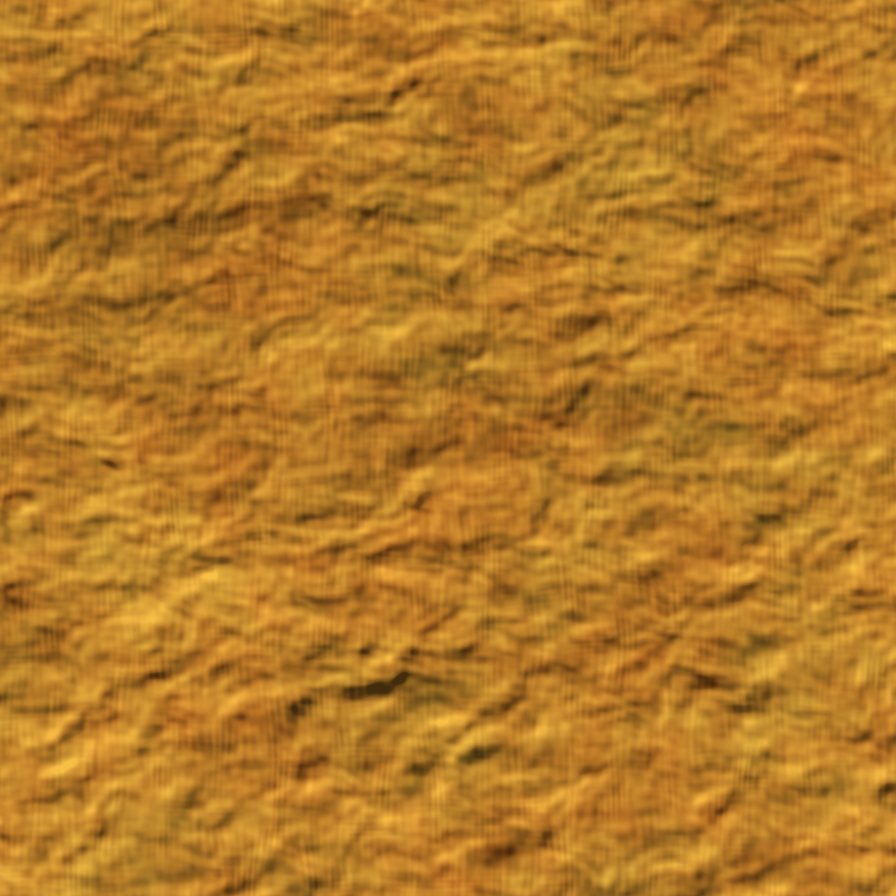
This texture is drawn by a three.js fragment shader. Its source:

```glsl
// Rough golden ochre cloth-like surface: wrinkled relief lit from the upper left, with a fine weave.
varying vec2 vUv;

const float TAU = 6.2831853;
const float THREADS = 128.0;
const vec2 TO_LIGHT = vec2(-0.0045, 0.0075);

const vec3 CREASE_BROWN = vec3(0.38, 0.24, 0.07);
const vec3 OCHRE = vec3(0.715, 0.475, 0.152);
const vec3 PALE_GOLD = vec3(0.94, 0.70, 0.25);
const vec3 YELLOW_SHIFT = vec3(-0.008, 0.05, 0.02);

vec2 gradientAt(vec2 cell) {
  vec3 q = fract(vec3(cell.xyx) * vec3(0.1031, 0.1030, 0.0973));
  q += dot(q, q.yzx + 33.33);
  float angle = TAU * fract((q.x + q.y) * q.z);
  return vec2(cos(angle), sin(angle));
}

// Gradient noise, roughly -0.7 to 0.7
float noise(vec2 p) {
  vec2 i = floor(p);
  vec2 f = p - i;
  vec2 u = f * f * f * (f * (f * 6.0 - 15.0) + 10.0);
  float a = dot(gradientAt(i), f);
  float b = dot(gradientAt(i + vec2(1.0, 0.0)), f - vec2(1.0, 0.0));
  float c = dot(gradientAt(i + vec2(0.0, 1.0)), f - vec2(0.0, 1.0));
  float d = dot(gradientAt(i + vec2(1.0, 1.0)), f - vec2(1.0, 1.0));
  return mix(mix(a, b, u.x), mix(c, d, u.x), u.y);
}

vec2 rotate(vec2 p, float angle) {
  float c = cos(angle);
  float s = sin(angle);
  return vec2(c * p.x + s * p.y, c * p.y - s * p.x);
}

// Bends the horizontal wrinkles so that they tilt and break up
vec2 bend(vec2 p) {
  float slow = noise(p * 2.4 + 17.3);
  float quick = noise(p * 13.0 + 41.7);
  float sway = noise(p * 11.0 + 73.1);
  return p + vec2(0.03 * sway, 0.05 * slow + 0.016 * quick);
}

// Short wrinkles stretched sideways, with slanting lumps in the lower part
float relief(vec2 p) {
  vec2 q = bend(p);
  vec2 scale = vec2(11.0, 24.0);
  float amplitude = 0.9;
  float height = 0.0;
  for (int i = 0; i < 3; i++) {
    height += amplitude * noise(q * scale + 31.7 * float(i + 1));
    scale *= vec2(2.3, 1.8);
    amplitude *= 0.55;
  }
  float lumpiness = mix(0.85, 0.3, smoothstep(0.25, 0.65, p.y));
  vec2 slanted = rotate(q, 0.65);
  return height + lumpiness * noise(slanted * vec2(17.0, 30.0) + 140.0);
}

// Uneven crossing threads, stronger upright than across
float weave(vec2 p) {
  vec2 drift = vec2(noise(p * vec2(22.0, 9.0)), noise(p * vec2(9.0, 22.0) + 9.0));
  vec2 thread = sin(TAU * (THREADS * p + 1.5 * drift));
  float upright = thread.x * (0.4 + 1.4 * noise(p * vec2(34.0, 26.0) + 5.0));
  float across = thread.y * (0.3 + 1.2 * noise(p * vec2(26.0, 34.0) + 63.0));
  float streaks = noise(p * vec2(115.0, 38.0) + 88.0);
  return 0.55 * upright + 0.3 * across + 1.2 * streaks;
}

// Brown through ochre to pale gold
vec3 ochreRamp(float tone) {
  vec3 lower = mix(CREASE_BROWN, OCHRE, clamp(tone * 2.0, -0.35, 1.0));
  return mix(lower, PALE_GOLD, clamp(tone * 2.0 - 1.0, 0.0, 1.15));
}

void main() {
  vec2 p = vUv;

  // Light on the wrinkles, with deeper shade in the creases
  float slope = relief(p) - relief(p + TO_LIGHT);
  float crease = smoothstep(0.25, 0.6, -slope);

  // Broad patches, fine grain and threads
  float broad = noise(p * vec2(3.5, 4.5) + 11.0);
  float blotches = noise(p * vec2(10.0, 14.0) + 57.0);
  float grain = noise(p * vec2(60.0, 80.0) + 205.0);
  float tone = 0.505 + 0.72 * slope - 0.1 * crease;
  tone += 0.24 * broad + 0.22 * blotches + 0.2 * grain + 0.085 * weave(p);

  // Hue wanders between reddish orange and yellow
  float hue = noise(p * vec2(5.0, 7.0) + 120.0) + 0.8 * noise(p * vec2(22.0, 28.0) + 160.0);
  vec3 color = ochreRamp(tone) + YELLOW_SHIFT * hue;

  gl_FragColor = vec4(clamp(color, 0.0, 1.0), 1.0);
}
```
